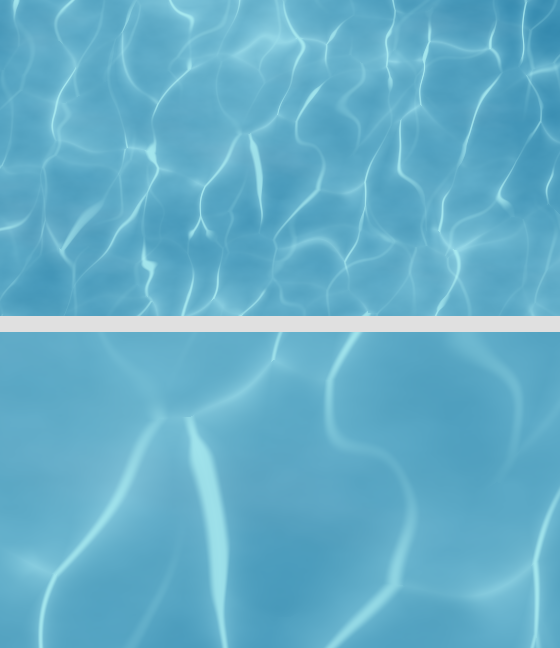
Top: the whole. Bottom: its middle third, enlarged.
This texture is drawn by a Shadertoy shader. Its source:

```glsl
const vec3 DEEP = vec3(0.21, 0.545, 0.69);
const vec3 PALE = vec3(0.53, 0.80, 0.875);
const vec3 GLINT = vec3(0.66, 0.92, 0.94);
const vec3 HAZE = vec3(0.46, 0.69, 0.79);

vec2 hash2(vec2 cell) {
    vec3 h = fract(cell.xyx * vec3(0.1031, 0.1030, 0.0973));
    h += dot(h, h.yzx + 33.33);
    return fract((h.xx + h.yz) * h.zy);
}

// Gradient noise, roughly -0.7 to 0.7
float cornerRamp(vec2 cell, vec2 offset) {
    float angle = 6.2832 * hash2(cell).x;
    return dot(vec2(cos(angle), sin(angle)), offset);
}

float gradientNoise(vec2 p) {
    vec2 i = floor(p), f = p - i;
    vec2 u = f * f * f * (f * (f * 6.0 - 15.0) + 10.0);
    vec2 e = vec2(1.0, 0.0);
    float low = mix(cornerRamp(i, f), cornerRamp(i + e, f - e), u.x);
    float high = mix(cornerRamp(i + e.yx, f - e.yx), cornerRamp(i + 1.0, f - 1.0), u.x);
    return mix(low, high, u.y);
}

float fbm(vec2 p) {
    float sum = 0.0, amplitude = 0.6;
    for (int octave = 0; octave < 5; octave++) {
        sum += amplitude * gradientNoise(p);
        p = mat2(1.6, 1.2, -1.2, 1.6) * p + 7.3;
        amplitude *= 0.5;
    }
    return sum;
}

vec2 site(vec2 cell, float jitter) {
    return cell + 0.5 + jitter * (hash2(cell) - 0.5);
}

// Cell borders: x = soft glow, y = sharp core, strongest on upright borders
vec2 causticNet(vec2 q, float jitter, float width) {
    vec2 home = floor(q), nearCell = home;
    float best = 100.0;
    for (int y = -1; y <= 1; y++)
    for (int x = -1; x <= 1; x++) {
        vec2 cell = home + vec2(x, y);
        vec2 r = site(cell, jitter) - q;
        if (dot(r, r) < best) { best = dot(r, r); nearCell = cell; }
    }
    vec2 a = site(nearCell, jitter) - q;
    float border = 10.0, core = 0.0;
    for (int y = -2; y <= 2; y++)
    for (int x = -2; x <= 2; x++) {
        if (x == 0 && y == 0) continue;
        vec2 b = site(nearCell + vec2(x, y), jitter) - q;
        vec2 normal = normalize(b - a);
        float d = dot(0.5 * (a + b), normal);
        float upright = mix(0.1, 1.0, smoothstep(0.4, 0.9, abs(normal.x)));
        core = max(core, upright * (1.0 - smoothstep(width * 0.5, width + 0.035, d)));
        border = min(border, d);
    }
    return vec2(exp(-6.0 * border), core);
}

// Leaning, wavy coordinates for the light net
vec2 ripple(vec2 p, vec2 scale, float seed) {
    vec2 q = p * scale + seed;
    q.x -= 0.3 * q.y;
    vec2 sway = vec2(gradientNoise(q * 0.9 + 3.1), gradientNoise(q * 0.8 + 17.7));
    q += vec2(0.65, 0.5) * sway;
    q.x += 0.2 * gradientNoise(q * vec2(1.2, 2.2) + 41.0);
    return q;
}

// Broad light and shade of the pool
float poolTone(vec2 uv, vec2 p) {
    vec2 fromSun = (uv - vec2(0.4, 0.95)) * vec2(2.6, 2.2);
    float tone = 0.19 + 0.3 * exp(-dot(fromSun, fromSun));
    tone -= 0.24 * smoothstep(0.65, 1.0, uv.x) * smoothstep(0.25, 1.0, uv.y);
    tone += 0.17 * (1.0 - uv.y) * (1.0 - uv.y);
    return tone + 0.45 * fbm(p * vec2(1.8, 2.8) + 5.0);
}

void mainImage(out vec4 fragColor, in vec2 fragCoord) {
    vec2 uv = fragCoord / iResolution.xy;
    vec2 p = fragCoord / iResolution.y;

    // Main net, with short lens-like swellings and fading strands
    vec2 q = ripple(p, vec2(6.0, 3.8), 11.0);
    float swelling = smoothstep(0.15, 0.45, gradientNoise(q * vec2(1.8, 2.6) + 23.0));
    vec2 net = causticNet(q, 0.85, mix(0.004, 0.065, swelling));
    float strand = smoothstep(-0.2, 0.25, gradientNoise(q * 1.3 + 61.0));

    // Fainter net seen deeper down
    vec2 faint = causticNet(ripple(p, vec2(4.8, 4.0), 37.0), 0.9, 0.01);
    float patches = smoothstep(-0.25, 0.4, gradientNoise(p * 3.0 + 9.0));

    float halo = net.x * net.x * net.x;
    float tone = poolTone(uv, p) + net.x * mix(0.14, 0.34, strand);
    tone += 0.2 * strand * halo + 0.24 * patches * faint.x;
    vec3 color = mix(DEEP, PALE, clamp(tone, -0.1, 1.1));

    // Reflected cloud wisps
    float wisps = smoothstep(0.0, 0.45, fbm(vec2(p.x * 1.7 + p.y, p.y * 5.0) + 80.0));
    color = mix(color, HAZE, 0.3 * wisps);
    color += 0.03 * fbm(p * vec2(9.0, 16.0) + 30.0);

    float glint = net.y * mix(0.08, 0.85, strand) + 0.2 * patches * faint.y;
    color = mix(color, GLINT, clamp(glint, 0.0, 0.9));
    fragColor = vec4(color, 1.0);
}
```
